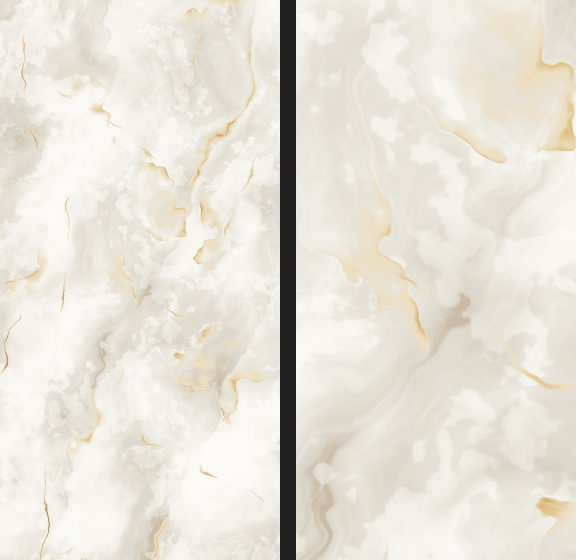
Left: the whole. Right: its middle third, enlarged.
Reproduce this texture procedurally as a Shadertoy shader.

```glsl
// Pale onyx slab: warped noise clouds lie over slanted sheets with crisp,
// finely banded edges; grainy white crust, amber stains and thin broken
// veins are layered on top.

#define BASE_TONE 0.55
#define CLOUD_CONTRAST 1.2
#define CRUST_AMOUNT 0.36
#define SHEET_CONTRAST 0.6
#define SHEET_SPACING 0.44
#define SHEET_OFFSET 0.07
#define WARP_AMOUNT 0.13
#define STAIN_AMOUNT 1.0
#define VEIN_COUNT 10
#define VEIN_WIDTH 0.0012

const vec3 GREY  = vec3(0.868, 0.848, 0.800);
const vec3 CREAM = vec3(0.922, 0.909, 0.870);
const vec3 WHITE = vec3(0.984, 0.981, 0.966);
const vec3 TAN   = vec3(0.800, 0.730, 0.640);
const vec3 PALE  = vec3(0.925, 0.870, 0.760);
const vec3 GOLD  = vec3(0.880, 0.775, 0.555);
const vec3 RUST  = vec3(0.740, 0.590, 0.410);

vec2 hash2(vec2 p) {
    vec3 a = fract(p.xyx * vec3(0.1031, 0.1030, 0.0973));
    a += dot(a, a.yzx + 33.33);
    return fract((a.xx + a.yz) * a.zy);
}

float cornerSlope(vec2 cell, vec2 offset) {
    return dot(hash2(cell) * 2.0 - 1.0, offset);
}

// Gradient noise, centred on zero
float noise(vec2 p) {
    vec2 i = floor(p), f = p - i;
    vec2 w = f * f * f * (f * (f * 6.0 - 15.0) + 10.0);
    vec2 x = vec2(1.0, 0.0), y = vec2(0.0, 1.0);
    float low  = mix(cornerSlope(i, f), cornerSlope(i + x, f - x), w.x);
    float high = mix(cornerSlope(i + y, f - y), cornerSlope(i + 1.0, f - 1.0), w.x);
    return 1.5 * mix(low, high, w.y);
}

float fbm(vec2 p, int octaves) {
    float sum = 0.0, amp = 1.0;
    for (int i = 0; i < octaves; i++) {
        sum += amp * noise(p);
        p = mat2(1.6, 1.2, -1.2, 1.6) * p + 7.3;
        amp *= 0.5;
    }
    return sum;
}

// Strength of the scattered broken veins: most steep, some falling rightward
float veins(vec2 p, float soft) {
    vec2 bent = p + 0.035 * vec2(fbm(p * 5.0 + 41.0, 5), fbm(p * 5.0 + 67.0, 5));
    float strength = 0.0;
    for (int i = 0; i < VEIN_COUNT; i++) {
        float id = float(i);
        vec2 h = hash2(vec2(id, 3.7));
        vec2 centre = vec2(fract(id * 0.618 + 0.15), 2.0 * (id + 0.5) / float(VEIN_COUNT));
        float angle = i % 3 == 1 ? -0.55 : mix(1.1, 1.75, h.x);
        vec2 dir = vec2(cos(angle), sin(angle)), r = bent - centre;
        float along = dot(r, dir) / mix(0.16, 0.42, h.y);
        float side = abs(dot(r, vec2(-dir.y, dir.x)));
        float taper = max(0.0, 1.0 - along * along);
        float width = VEIN_WIDTH * taper;
        float core = 1.0 - smoothstep(width, width + soft, side);
        float halo = 0.22 * exp(-side / 0.013);
        float broken = smoothstep(-0.25, 0.5, noise(p * 9.0 + id * 5.0));
        strength = max(strength, (core + halo) * broken * smoothstep(0.0, 0.5, taper));
    }
    return strength;
}

void mainImage(out vec4 fragColor, in vec2 fragCoord) {
    vec2 p = 2.0 * fragCoord / iResolution.y;
    float soft = max(2.0 / iResolution.y, 0.003);
    vec2 q = p + WARP_AMOUNT * vec2(fbm(p * 2.2, 5), fbm(p * 2.2 + 17.0, 5));
    float grain = fbm(p * 24.0 + 5.0, 3);

    // Slanted sheets: distance to the nearest scalloped edge
    float across = dot(q, vec2(0.914, -0.405)) - 0.03 * abs(noise(p * 11.0));
    float along = dot(q, vec2(0.405, 0.914));
    float band = (across - SHEET_OFFSET) / SHEET_SPACING;
    float edgeId = floor(band + 0.5);
    float edge = (band - edgeId) * SHEET_SPACING;
    float edgeNoise = noise(vec2(along * 1.8 + 0.4, edgeId * 7.3 + 0.5));
    float edgeGate = smoothstep(-0.4, 0.2, edgeNoise);
    float sheet = smoothstep(-0.006, 0.006, edge) - 0.5 - edge / SHEET_SPACING;

    // Clouds, grainy crust and folded contours
    float cloud = fbm(vec2(across * 4.2, along * 2.4) + 3.0, 6);
    float crustField = fbm(q * 4.0 + 9.0, 5) + 0.35 * grain;
    float crust = smoothstep(0.12, 0.22, crustField);
    float fold = fbm(q * 2.6 + 31.0, 5);
    float tone = BASE_TONE + CLOUD_CONTRAST * cloud + CRUST_AMOUNT * crust;
    tone += SHEET_CONTRAST * sheet * mix(0.4, 1.1, edgeGate);
    tone += 0.2 * exp(-abs(fold) / 0.015) + 0.03 * cos(fold * 70.0);
    tone += 0.22 * grain * smoothstep(-0.1, 0.25, crustField);

    // Fine banding beside the sheet edges
    float nearEdge = exp(-abs(edge) / 0.03) * edgeGate;
    tone += 0.15 * cos(edge * 480.0) * nearEdge;
    tone -= 0.35 * exp(-abs(edge) / 0.004) * edgeGate;

    float whiteness = 1.0 - exp(-1.2 * max(tone * 2.0 - 1.0, 0.0));
    vec3 col = mix(GREY, CREAM, clamp(tone * 2.0, 0.0, 1.0));
    col = mix(col, WHITE, whiteness);
    col = mix(col, TAN, smoothstep(0.0, 0.45, -tone));

    // Amber: patches with one sharp rim, gilded sheet edges and veins
    float region = smoothstep(0.08, 0.42, noise(p * 2.3 + 5.0));
    float patchy = 0.65 + 0.8 * fbm(p * 14.0 + 23.0, 4);
    float rim = fold + 0.03 * grain;
    float stain = smoothstep(-0.01, 0.015, rim) * exp(-max(rim, 0.0) / 0.12) * patchy;
    stain = region * (max(stain, 0.0) + 0.3 * patchy * exp(-abs(rim) / 0.01));
    float gilding = smoothstep(0.0, 0.3, edgeNoise) * exp(-abs(edge) / 0.01);
    stain += gilding * max(patchy + 0.1, 0.0);
    stain = STAIN_AMOUNT * max(stain, 1.1 * veins(p, soft));

    col = mix(col, PALE, smoothstep(0.05, 0.4, stain));
    col = mix(col, GOLD, smoothstep(0.4, 0.85, stain));
    col = mix(col, RUST, smoothstep(0.8, 1.3, stain));
    fragColor = vec4(col, 1.0);
}
```
